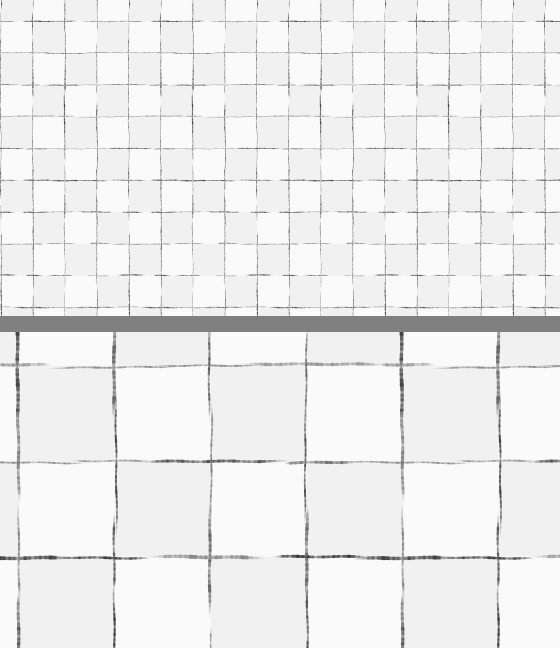
Top: the whole. Bottom: its middle third, enlarged.
Reproduce this pattern procedurally as a WebGL 1 fragment shader.

```glsl
precision highp float;
// A pale checkerboard whose grid is drawn with broken, dry pencil strokes.
// Each grid crossing throws one rough stroke along each axis; its reach, weight
// and drift are hashed from the crossing, which wraps to form a larger tile.

uniform vec2 u_resolution;

// Lengths in canvas heights
const vec2 CELL_SIZE = vec2(0.10127, 0.1006);
const vec2 GRID_ORIGIN = vec2(0.0028, 0.0275);
// Cells before the stroke variation repeats
const vec2 TILE_CELLS = vec2(4.0, 10.0);

const vec3 PAPER_LIGHT = vec3(0.982);
const vec3 PAPER_GREY = vec3(0.946);
const vec3 PENCIL = vec3(0.22);

// Lengths in cells
const vec2 HALF_WIDTH = vec2(0.009, 0.019);  // thinnest, boldest
const vec2 REACH = vec2(0.25, 0.92);         // shortest, longest arm
const vec2 PRESSURE = vec2(0.45, 1.0);       // faintest, darkest
const float DRIFT = 0.035;
const float TILT = 0.025;
const float WOBBLE = 0.004;

vec4 hash4(vec3 p) {
  vec4 q = fract(p.xyzx * vec4(0.1031, 0.1030, 0.0973, 0.1099));
  q += dot(q, q.wzxy + 33.33);
  return fract((q.xxyz + q.yzzw) * q.zywx);
}

// Share of a pixel covered by a band centred on zero
float bandCoverage(float d, float halfWidth, float pixel) {
  float low = max(d - 0.5 * pixel, -halfWidth);
  float high = min(d + 0.5 * pixel, halfWidth);
  return clamp((high - low) / pixel, 0.0, 1.0);
}

// Uneven pencil texture along a stroke, from layered sines
float grain(float t, float phase) {
  float coarse = sin(t * 17.0 + phase) * sin(t * 29.0 - phase * 2.3);
  float fine = sin(t * 71.0 + phase * 3.1) * sin(t * 47.0 + phase);
  return 0.78 + 0.22 * coarse + 0.2 * fine;
}

// Pencil density for lines running along q.x, one at each integer q.y
float pencilLines(vec2 q, vec2 period, float axis, float pixel) {
  float row = floor(q.y + 0.5);
  float ink = 0.0;
  for (int i = 0; i < 2; i++) {
    float node = floor(q.x) + float(i);
    vec2 id = mod(vec2(node, row), period);
    vec4 shape = hash4(vec3(id + 1.0, axis + 3.0));
    vec4 arms = hash4(vec3(id + 17.0, axis + 11.0));
    float t = q.x - node;
    float phase = 6.2832 * shape.w;

    // Arms taper to a dry end
    float reach = mix(REACH.x, REACH.y, t < 0.0 ? arms.x : arms.y);
    float fade = 1.0 - smoothstep(0.55, 1.0, abs(t) / reach);

    // Hand-drawn path and weight
    float path = DRIFT * (shape.x - 0.5) + TILT * (arms.z - 0.5) * t
               + WOBBLE * sin(t * 11.0 + phase);
    float texture1D = grain(t, phase);
    float halfWidth = mix(HALF_WIDTH.x, HALF_WIDTH.y, shape.y * shape.y)
                    * (0.5 + 0.5 * fade) * (0.6 + 0.5 * texture1D);
    float pressure = mix(PRESSURE.x, PRESSURE.y, shape.z);
    float cover = bandCoverage(q.y - row - path, halfWidth, pixel);
    ink = max(ink, cover * fade * pressure * clamp(texture1D, 0.0, 1.0));
  }
  return ink;
}

// Antialiased checkerboard: 0 on light cells, 1 on grey cells
float checker(vec2 grid, vec2 pixel) {
  vec2 wave = abs(mod(grid, 2.0) - 1.0);
  vec2 edge = min(wave, 1.0 - wave);
  vec2 parity = 1.0 - 2.0 * mod(floor(grid), 2.0);
  vec2 signs = parity * clamp(2.0 * edge / pixel, 0.0, 1.0);
  return 0.5 - 0.5 * signs.x * signs.y;
}

void main() {
  vec2 grid = (gl_FragCoord.xy / u_resolution.y - GRID_ORIGIN) / CELL_SIZE;
  vec2 pixel = 1.0 / (u_resolution.y * CELL_SIZE);

  vec3 color = mix(PAPER_LIGHT, PAPER_GREY, checker(grid, pixel));

  float across = pencilLines(grid, TILE_CELLS, 0.0, pixel.y);
  float upright = pencilLines(grid.yx, TILE_CELLS.yx, 29.0, pixel.x);
  color = mix(color, PENCIL, max(across, upright));

  gl_FragColor = vec4(color, 1.0);
}
```
